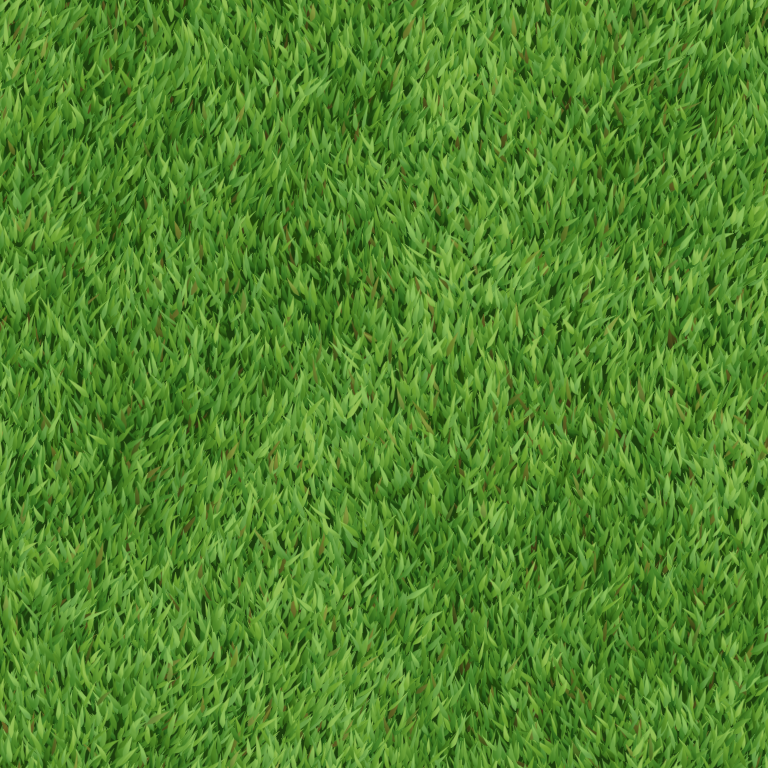
Write a WebGL 2 fragment shader that draws this texture.

```glsl
#version 300 es
precision highp float;
// Dense lawn of short, leaning grass blades, layered from front to back.

uniform vec2 u_resolution;
out vec4 fragColor;

const float CELLS = 25.0;        // blade cells across the canvas
const int LAYERS = 38;           // stacked sheets of blades
const float LAYER_COVER = 0.07;  // share of the area one sheet hides

// Integer hash giving four values in 0..1
vec4 hash4(ivec3 key) {
    uvec4 v = uvec4(uvec3(key + 1024), 77u) * 1664525u + 1013904223u;
    v += v.yzxy * v.wxyz;
    v ^= v >> 16u;
    v += v.yzxy * v.wxyz;
    v ^= v >> 15u;
    return vec4(v >> 8u) / 16777216.0;
}

// Smooth value noise in 0..1
float valueNoise(vec2 p, int seed) {
    ivec2 i = ivec2(floor(p));
    vec2 f = fract(p);
    f = f * f * (3.0 - 2.0 * f);
    float a = hash4(ivec3(i, seed)).x;
    float b = hash4(ivec3(i + ivec2(1, 0), seed)).x;
    float c = hash4(ivec3(i + ivec2(0, 1), seed)).x;
    float d = hash4(ivec3(i + ivec2(1, 1), seed)).x;
    return mix(mix(a, b, f.x), mix(c, d, f.x), f.y);
}

// Dark to pale green; softness leads the bright tone towards grey-green
vec3 grassRamp(float tone, float softness) {
    vec3 deep = vec3(0.12, 0.28, 0.05);
    vec3 dark = vec3(0.20, 0.41, 0.10);
    vec3 mid = vec3(0.29, 0.52, 0.15);
    vec3 bright = mix(vec3(0.41, 0.64, 0.20), vec3(0.43, 0.63, 0.28), softness);
    vec3 pale = vec3(0.56, 0.75, 0.34);
    vec3 color = mix(deep, dark, smoothstep(0.03, 0.17, tone));
    color = mix(color, mid, smoothstep(0.17, 0.39, tone));
    color = mix(color, bright, smoothstep(0.39, 0.68, tone));
    return mix(color, pale, smoothstep(0.70, 0.95, tone));
}

// Blade frame: x = signed offset over half width, y = 0 at root to 1 at tip,
// z = coverage
vec3 bladeShape(vec2 p, vec2 axis, float len, float halfWidth, float bend, float blur) {
    float along = dot(p, axis) / len;
    float t = clamp(along, 0.0, 1.0);
    float across = dot(p, vec2(axis.y, -axis.x)) - bend * t * (1.0 - t);
    float radius = halfWidth * smoothstep(-0.1, 0.3, t) * (1.0 - t * t);
    float cover = smoothstep(blur, -blur, abs(across) - radius);
    cover *= step(0.0, along) * step(along, 1.0);
    return vec3(clamp(across / (radius + 0.001), -1.0, 1.0), t, cover);
}

// Colour of one blade point, with coverage in alpha
vec4 bladeColor(vec2 p, ivec3 key, float lean, float light, float patchTone, float blur) {
    vec4 form = hash4(key);
    vec4 look = hash4(key + ivec3(311, 173, 97));
    float angle = 0.12 + lean + (form.x + form.y - 1.0) * 0.95;
    vec2 axis = vec2(sin(angle), cos(angle));
    float len = mix(0.55, 0.95, form.z);
    float halfWidth = mix(0.055, 0.105, form.w);
    vec3 blade = bladeShape(p, axis, len, halfWidth, (look.w - 0.5) * 0.35, blur);

    float tone = 0.5 + 0.50 * (light - 0.5) + 0.60 * (look.x - 0.5);
    tone += 0.45 * (blade.y - 0.5) + 0.07 * blade.x + patchTone;
    vec3 color = grassRamp(tone, look.y);
    color += (look.y - 0.5) * vec3(-0.04, 0.0, 0.03);

    // A few withered blades, mostly deep in the turf
    float dry = step(0.965, look.z) * (1.0 - 0.6 * light);
    color = mix(color, vec3(0.50, 0.46, 0.17) * (0.5 + 0.5 * tone), dry);
    return vec4(color, blade.z);
}

void main() {
    float side = min(u_resolution.x, u_resolution.y);
    vec2 uv = gl_FragCoord.xy / side;
    float blur = CELLS * max(0.8 / side, 0.0012);

    // Broad changes of brightness and growing direction
    float patchTone = 0.16 * (valueNoise(uv * 5.0, 901) - 0.5)
                    + 0.18 * (valueNoise(uv * 14.0, 902) - 0.5);
    float lean = 0.7 * (valueNoise(uv * 9.0, 903) - 0.5);

    vec3 color = vec3(0.0);
    float open = 1.0;
    for (int layer = 0; layer < LAYERS && open > 0.01; layer++) {
        float light = exp(-LAYER_COVER * float(layer));
        vec2 p = uv * CELLS + hash4(ivec3(layer, 5, 19)).xy * 7.0;
        ivec2 home = ivec2(floor(p));
        // Lower roots stand in front of higher ones
        for (int row = -1; row <= 0; row++) {
            for (int column = -1; column <= 1; column++) {
                ivec2 cell = home + ivec2(column, row);
                ivec3 key = ivec3(cell, layer);
                vec2 root = vec2(cell) + hash4(key + ivec3(59, 401, 211)).xy;
                vec4 blade = bladeColor(p - root, key, lean, light, patchTone, blur);
                color += open * blade.a * blade.rgb;
                open *= 1.0 - blade.a;
            }
        }
    }
    // Shaded soil between the roots
    color += open * vec3(0.11, 0.24, 0.05);
    fragColor = vec4(color, 1.0);
}
```
